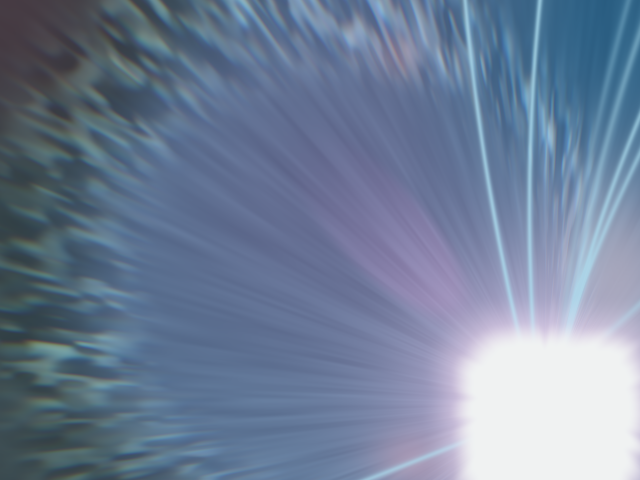
A WebGL 1 fragment shader for this background:

```glsl
precision highp float;
uniform vec2 u_resolution;

float hash(vec2 p) {
    p = fract(p * vec2(0.1031, 0.1137));
    p += dot(p, p.yx + 33.33);
    return fract((p.x + p.y) * p.x * 17.3);
}

float noise(vec2 p) {
    vec2 i = floor(p), f = fract(p);
    f = f * f * (3.0 - 2.0 * f);
    return mix(mix(hash(i), hash(i + vec2(1.0, 0.0)), f.x),
               mix(hash(i + vec2(0.0, 1.0)), hash(i + 1.0), f.x), f.y);
}

// Soft beam from a through b, bowed to the left by bend
float beam(vec2 p, vec2 a, vec2 b, float bend, float width) {
    vec2 d = b - a;
    float t = dot(p - a, d) / dot(d, d);
    float side = dot(p - a, vec2(-d.y, d.x)) / length(d) - bend * 4.0 * t * (1.0 - t);
    float core = exp(-side * side / (width * width));
    float haze = exp(-abs(side) / (width * 3.0));
    return (0.75 * core + 0.2 * haze) * smoothstep(-0.3, 0.0, t);
}

// Radial streaks whose colour channels are spread apart
vec3 spectralStreaks(vec2 polar, vec2 scale) {
    vec2 q = polar * scale + 100.0;
    q += 0.9 * vec2(noise(q * 0.37), noise(q * 0.41 + 9.0));
    vec3 n = vec3(noise(q), noise(q + vec2(0.22, 0.08)), noise(q + vec2(0.44, 0.16)));
    return smoothstep(0.3, 1.0, n);
}

void main() {
    vec2 p = gl_FragCoord.xy / u_resolution.y;
    vec2 fromSun = p - vec2(1.135, 0.16);
    float r = length(fromSun);
    vec2 polar = vec2(atan(fromSun.x, fromSun.y), r);
    float ring = length(p - vec2(0.712, 0.427));

    // Sky: slate centre, teal upper right, dark left and brown corner
    vec2 middle = p - vec2(0.7, 0.6);
    vec3 color = mix(vec3(0.33, 0.44, 0.56), vec3(0.37, 0.41, 0.55), exp(-7.0 * dot(middle, middle)));
    color = mix(color, vec3(0.15, 0.36, 0.50),
                smoothstep(0.8, 1.3, p.x) * smoothstep(0.4, 0.95, p.y));
    float shade = smoothstep(0.40, 0.70, ring) * (1.0 - smoothstep(0.15, 0.75, p.x));
    color = mix(color, vec3(0.22, 0.28, 0.30), shade);
    color = mix(color, vec3(0.27, 0.23, 0.26),
                1.0 - smoothstep(0.02, 0.42, length(p - vec2(0.0, 0.98))));

    // Violet lobe pointing towards the light
    vec2 lobePos = p - vec2(0.781, 0.54);
    vec2 lobe = vec2(dot(lobePos, vec2(0.68, -0.73)) / 0.28,
                     dot(lobePos, vec2(0.73, 0.68)) / 0.098);
    float lobeMask = (1.0 - smoothstep(0.75, 1.1, length(lobe))) * smoothstep(-1.0, 0.7, lobe.x);
    color = mix(color, vec3(0.52, 0.48, 0.65), 0.7 * lobeMask);

    // Faint radial fibres
    float fibre = noise(polar * vec2(30.0, 5.0) + 80.0) + 0.7 * noise(polar * vec2(75.0, 7.0) + 40.0);
    color += (fibre - 0.85) * 0.05 * vec3(0.8, 1.0, 1.0) * (1.0 - 0.5 * shade);

    // Iridescent ring, narrower on the right
    float rightSide = smoothstep(0.85, 1.1, p.x);
    float band = smoothstep(0.36, 0.57, ring);
    band *= 1.0 - smoothstep(mix(0.62, 0.52, rightSide), mix(0.86, 0.67, rightSide), ring);
    band *= 1.0 - smoothstep(1.19, 1.27, p.x);
    band *= 1.0 - 0.5 * smoothstep(0.3, 0.6, p.x) * (1.0 - smoothstep(0.1, 0.3, p.y));
    float patches = 0.35 + 0.9 * noise(p * 7.0 + 7.0);
    vec3 streaks = 0.55 * spectralStreaks(polar, vec2(46.0, 13.0))
                 + 0.65 * spectralStreaks(polar, vec2(80.0, 19.0));
    vec3 tint = mix(vec3(0.24, 0.31, 0.28), vec3(0.36, 0.37, 0.35), smoothstep(0.2, 0.9, p.x));
    color += band * patches * (streaks * tint - 0.04);
    vec2 ember = p - vec2(0.83, 0.89);
    color += exp(-400.0 * dot(ember, ember)) * vec3(0.13, 0.05, 0.02);

    // Halo, side haze and warm flare near the light
    color = mix(color, vec3(0.80, 0.71, 0.84), 0.9 * exp(-pow(r / 0.29, 2.0)));
    color += vec3(0.11, 0.08, 0.10) * exp(-r * 2.4);
    vec2 haze = (p - vec2(1.29, 0.43)) / vec2(0.12, 0.17);
    color = mix(color, vec3(0.72, 0.70, 0.76), 0.65 * exp(-dot(haze, haze)));
    vec2 flare = (p - vec2(0.86, 0.04)) / vec2(0.08, 0.06);
    color = mix(color, vec3(0.73, 0.60, 0.70), 0.6 * exp(-dot(flare, flare)));

    // Bright beams
    float rays = beam(p, vec2(1.080, 0.306), vec2(0.969, 1.0), 0.012, 0.0055);
    rays += beam(p, vec2(1.111, 0.306), vec2(1.125, 1.0), 0.014, 0.0055);
    rays += 0.6 * beam(p, vec2(1.193, 0.36), vec2(1.333, 0.93), 0.013, 0.008);
    rays += 0.85 * beam(p, vec2(1.187, 0.323), vec2(1.333, 0.757), 0.008, 0.006);
    rays += 0.75 * beam(p, vec2(1.205, 0.38), vec2(1.333, 0.679), 0.004, 0.006);
    rays += 0.35 * beam(p, vec2(1.175, 0.35), vec2(1.31, 1.0), 0.012, 0.007);
    rays += 0.6 * beam(p, vec2(1.267, 0.306), vec2(1.333, 0.366), 0.0, 0.008);
    rays += 0.9 * beam(p, vec2(0.981, 0.085), vec2(0.764, 0.0), 0.0, 0.006);
    color = mix(color, vec3(0.68, 0.87, 0.94), min(rays, 1.0) * 0.8);

    // Overexposed rounded core with a soft rim
    vec2 corePos = p - vec2(1.148, 0.12);
    corePos *= corePos;
    float coreDist = sqrt(sqrt(dot(corePos, corePos)));
    coreDist += 0.018 * (noise(polar * vec2(10.0, 2.0) + 60.0) - 0.5);
    color = mix(color, vec3(0.95, 0.88, 0.95), 0.6 * (1.0 - smoothstep(0.15, 0.27, coreDist)));
    color = mix(color, vec3(0.94, 0.95, 0.95), 1.0 - smoothstep(0.155, 0.21, coreDist));

    gl_FragColor = vec4(clamp(color, 0.0, 1.0), 1.0);
}
```
